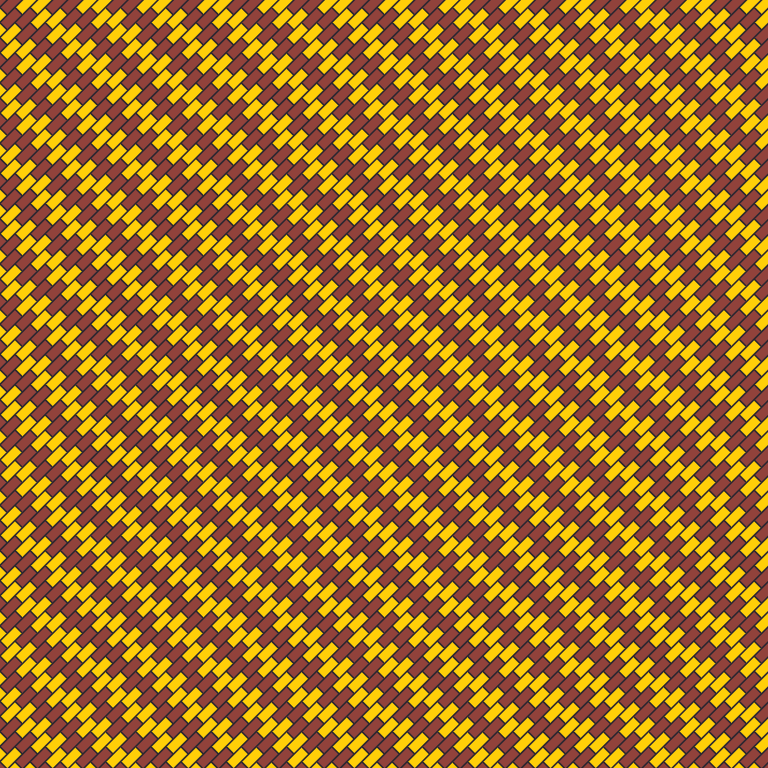
Reproduce this pattern procedurally as a three.js fragment shader.

```glsl
// Diagonal running-bond bricks in alternating yellow and brick red with dark joints.
varying vec2 vUv;

const float BRICKS_PER_UNIT = 36.0;             // bricks along one canvas width
const vec2 BRICK = vec2(1.0, 0.5) / BRICKS_PER_UNIT; // length, height
const float JOINT = 0.00205;                    // joint width
const float TILT = 0.785398;                    // direction of the courses
const float BOND = 0.5;                         // shift of every second course
const vec2 PHASE = vec2(1.25, 0.43);            // grid offset, in bricks

const vec3 YELLOW = vec3(1.0, 0.81, 0.03);
const vec3 RED = vec3(0.57, 0.26, 0.23);
const vec3 MORTAR = vec3(0.16, 0.15, 0.19);

// Coordinates along and across the courses, about the canvas centre.
vec2 courseCoords(vec2 uv) {
  vec2 p = uv - 0.5;
  float c = cos(TILT);
  float s = sin(TILT);
  return vec2(c * p.x + s * p.y, s * p.x - c * p.y);
}

// Signed distance to a box, negative inside.
float boxDistance(vec2 p, vec2 halfSize) {
  vec2 d = abs(p) - halfSize;
  return length(max(d, 0.0)) + min(max(d.x, d.y), 0.0);
}

void main() {
  // Running bond: alternate courses slide by half a brick.
  vec2 grid = courseCoords(vUv) / BRICK + PHASE;
  grid.x += BOND * mod(floor(grid.y), 2.0);
  vec2 cell = floor(grid);

  // Brick face inset by half a joint, with an edge one pixel soft.
  vec2 local = (fract(grid) - 0.5) * BRICK;
  float dist = boxDistance(local, 0.5 * (BRICK - JOINT));
  float soft = max(fwidth(vUv.x), 0.00001);
  float face = clamp(0.5 - dist / soft, 0.0, 1.0);

  // Colours alternate along each course.
  vec3 brick = mix(YELLOW, RED, mod(cell.x, 2.0));
  gl_FragColor = vec4(mix(MORTAR, brick, face), 1.0);
}
```
